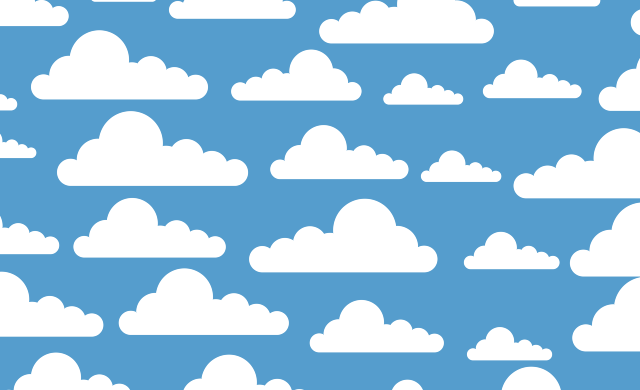
A Shadertoy shader for this pattern:

```glsl
const vec3 SKY = vec3(0.333, 0.616, 0.804);
const vec3 CLOUD = vec3(1.0);

const float ROW_HEIGHT = 0.2;     // all lengths in canvas heights
const float CELL_WIDTH = 0.39;
const float MAX_WIDTH = 0.49;
const float CLOUD_ASPECT = 0.39;  // cloud height over width

// Puffs of a cloud of unit width standing on y = 0: centre, radius
const vec3 PUFFS[7] = vec3[7](
    vec3(0.071, 0.071, 0.071),
    vec3(0.215, 0.135, 0.112),
    vec3(0.386, 0.223, 0.168),
    vec3(0.570, 0.110, 0.100),
    vec3(0.677, 0.155, 0.090),
    vec3(0.810, 0.100, 0.083),
    vec3(0.930, 0.070, 0.070));

float hash(vec2 p) {
    return fract(sin(dot(p, vec2(127.1, 311.7))) * 43758.5453);
}

float boxDistance(vec2 p, vec2 low, vec2 high) {
    vec2 q = abs(p - 0.5 * (low + high)) - 0.5 * (high - low);
    return length(max(q, 0.0)) + min(max(q.x, q.y), 0.0);
}

// Flat-bottomed cloud: puffs joined by two filling boxes
float cloudDistance(vec2 p) {
    float d = boxDistance(p, vec2(0.07, 0.0), vec2(0.93, 0.10));
    d = min(d, boxDistance(p, vec2(0.22, 0.0), vec2(0.68, 0.17)));
    for (int i = 0; i < 7; i++) {
        d = min(d, length(p - PUFFS[i].xy) - PUFFS[i].z);
    }
    return d;
}

// Uneven boundary between neighbouring cells of a row
float cellEdge(float column, float row) {
    float jitter = 0.7 * (hash(vec2(column, row)) - 0.5);
    return (column + jitter + hash(vec2(row, 7.3))) * CELL_WIDTH;
}

// Gentle drift that keeps the rows from lining up
float rowDrift(float x) {
    return 0.025 * sin(3.0 * x + 0.8);
}

float cellCloud(vec2 p, vec2 cell) {
    float left = cellEdge(cell.x, cell.y);
    float right = cellEdge(cell.x + 1.0, cell.y);
    float centre = 0.5 * (left + right);

    float fill = mix(0.78, 0.98, hash(cell + 17.2));
    float width = min((right - left) * fill, MAX_WIDTH);
    float slack = max(ROW_HEIGHT - CLOUD_ASPECT * width, 0.0);
    float base = cell.y * ROW_HEIGHT + slack * hash(cell + 41.7) + rowDrift(centre);

    vec2 q = (p - vec2(centre, base)) / width;
    q.x *= hash(cell + 63.9) > 0.68 ? -1.0 : 1.0;
    return cloudDistance(q + vec2(0.5, 0.0)) * width;
}

// Nearest cloud among the surrounding cells
float cloudField(vec2 p) {
    float d = 1.0;
    float row = floor(p.y / ROW_HEIGHT);
    for (float j = -1.0; j <= 1.0; j++) {
        float r = row + j;
        float column = floor(p.x / CELL_WIDTH - hash(vec2(r, 7.3)));
        for (float i = -1.0; i <= 1.0; i++) {
            d = min(d, cellCloud(p, vec2(column + i, r)));
        }
    }
    return d;
}

void mainImage(out vec4 fragColor, in vec2 fragCoord) {
    vec2 p = fragCoord / iResolution.y + vec2(0.0, 0.1);
    float pixel = 1.0 / iResolution.y;
    float cover = 1.0 - smoothstep(-0.6 * pixel, 0.6 * pixel, cloudField(p));
    fragColor = vec4(mix(SKY, CLOUD, cover), 1.0);
}
```
